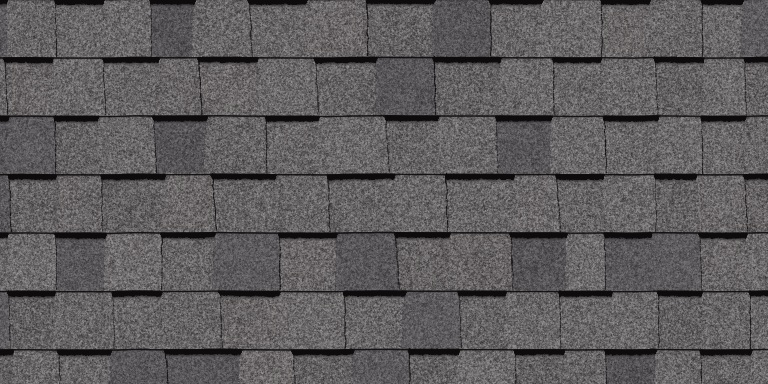
A WebGL 2 fragment shader for this texture:

```glsl
#version 300 es
precision highp float;
// Weathered grey roof shingles: staggered rows of raised and recessed granular tabs.

uniform vec2 u_resolution;
out vec4 outColor;

// Lengths are in canvas heights unless noted.
const float ROW_HEIGHT   = 0.1521;
const float ROW_OFFSET   = 0.0048;
const float PAIR_WIDTH   = 0.277;   // one raised plus one recessed tab
const float ROW_PHASE    = 0.44;    // in pairs
const float ROW_STAGGER  = 0.533;   // in pairs per row
const float DRIFT        = 0.038;   // slow change of tab spacing along a row
const float DRIFT_LENGTH = 1.85;
const float OPEN_JITTER  = 0.14;    // in pairs
const float CLOSE_JITTER = 0.07;    // in pairs
const float EDGE_SLANT   = 0.035;   // in pairs
const float THIN_SHADOW  = 0.0050;
const float THICK_SHADOW = 0.0162;
const float SOFT_SHADOW  = 0.008;
const float SIDE_LINE    = 0.0030;
const float GRAIN_AMOUNT = 0.198;
const float DARK_SHARE   = 0.24;
const float TAU          = 6.2831853;

const vec3 LIGHT_TAB = vec3(0.412, 0.402, 0.409);
const vec3 DARK_TAB  = vec3(0.356, 0.347, 0.360);
const vec3 WARM_TINT = vec3(0.005, 0.001, -0.004);
const vec3 SHADOW    = vec3(0.050, 0.043, 0.043);

float hash(vec2 p) {
    vec3 q = fract(vec3(p.xyx) * 0.1031);
    q += dot(q, q.yzx + 33.33);
    return fract((q.x + q.y) * q.z);
}

float noise(vec2 p) {
    vec2 i = floor(p), f = fract(p);
    f = f * f * (3.0 - 2.0 * f);
    vec2 e = vec2(0.0, 1.0);
    return mix(mix(hash(i), hash(i + e.yx), f.x),
               mix(hash(i + e.xy), hash(i + e.yy), f.x), f.y);
}

// Even edges open a raised tab, odd edges close it; raised tabs flare downward.
float tabEdge(float k, float row, float v) {
    float odd = mod(k, 2.0);
    float jitter = hash(vec2(k + 41.0, row * 7.0 + 3.0)) - 0.5;
    float lean = (2.0 * odd - 1.0) * hash(vec2(k + 73.0, row + 19.0));
    return 0.5 * k + mix(OPEN_JITTER, CLOSE_JITTER, odd) * jitter + EDGE_SLANT * lean * (v - 0.5);
}

// The closing edge casts a clear line, the opening edge almost none.
float sideLine(float dist, float k, float row, float px) {
    float strength = mix(0.08, 0.95, mod(k, 2.0));
    strength *= 0.6 + 0.4 * hash(vec2(k + 11.0, row + 57.0));
    float halfWidth = 0.5 * SIDE_LINE;
    return strength * (1.0 - smoothstep(halfWidth - 0.5 * px, halfWidth + 0.5 * px, dist));
}

void main() {
    vec2 p = gl_FragCoord.xy / u_resolution.y;
    float px = 1.0 / u_resolution.y;

    // Rows count from the top, with a slightly uneven butt line.
    float wobble = 0.002 * (noise(vec2(p.x * 14.0, 5.0)) - 0.5);
    float r = (1.0 - p.y + ROW_OFFSET + wobble) / ROW_HEIGHT;
    float row = floor(r);
    float v = fract(r);
    float depth = v * ROW_HEIGHT;

    // Fine mineral granules on two turned lattices.
    vec2 a = mat2(0.80, 0.60, -0.60, 0.80) * p;
    vec2 b = mat2(0.92, -0.39, 0.39, 0.92) * p;
    float grain = noise(a * 243.0 + 300.0) + noise(b * 427.0 + 500.0) - 1.0;

    // Find the tab between its two irregular, slightly crumbled edges.
    float drift = 0.020 + DRIFT * cos(TAU * (p.x - 1.52 + 0.06 * row) / DRIFT_LENGTH);
    float crumble = 0.003 * (noise(vec2(p.y * 70.0, floor(p.x * 12.0))) - 0.5);
    float x = (p.x - drift + crumble) / PAIR_WIDTH - ROW_PHASE - ROW_STAGGER * row + 10.5;
    float k = floor(2.0 * x);
    if (x < tabEdge(k, row, v)) k -= 1.0;
    else if (x >= tabEdge(k + 1.0, row, v)) k += 1.0;
    float leftDist = (x - tabEdge(k, row, v)) * PAIR_WIDTH;
    float rightDist = (tabEdge(k + 1.0, row, v) - x) * PAIR_WIDTH;
    float recessed = mod(k, 2.0);

    // Tone of each tab, with faint weathering inside it.
    float dark = step(hash(vec2(k + 5.0, row + 31.0)), DARK_SHARE);
    vec3 color = mix(LIGHT_TAB, DARK_TAB, dark);
    color += 0.028 * (hash(vec2(k + 29.0, row + 83.0)) - 0.5);
    color += WARM_TINT * hash(vec2(k + 67.0, row + 13.0)) * (1.0 - dark);
    color -= 0.012 * recessed;
    color += 0.015 * (noise(p * 24.0) - 0.5);
    color += GRAIN_AMOUNT * mix(1.0, 0.72, dark) * grain;

    // Shadow of the row above: deep over recessed tabs, thin over raised ones.
    float signedDist = min(leftDist, rightDist) * (2.0 * recessed - 1.0);
    float inside = smoothstep(-0.006, 0.0, signedDist);
    float ragged = (0.003 * (noise(p * vec2(90.0, 30.0)) - 0.5) + 0.003 * grain) * inside;
    float reach = mix(THIN_SHADOW, THICK_SHADOW, inside) + ragged;
    float soft = 1.0 - smoothstep(reach, reach + SOFT_SHADOW, depth);
    color *= 1.0 - 0.30 * soft * mix(0.3, 1.0, inside);
    float hard = 1.0 - smoothstep(reach - 0.7 * px, reach + 0.7 * px, depth);
    hard *= smoothstep(0.0, px, depth) * mix(0.9, 1.0, inside);

    // Side gaps between neighbouring tabs, partly filled by loose granules.
    float side = max(sideLine(leftDist, k, row, px), sideLine(rightDist, k + 1.0, row, px));
    side *= clamp(0.85 - 0.6 * grain, 0.0, 1.0);

    color = mix(color, SHADOW, max(hard, side));
    outColor = vec4(clamp(color, 0.0, 1.0), 1.0);
}
```
